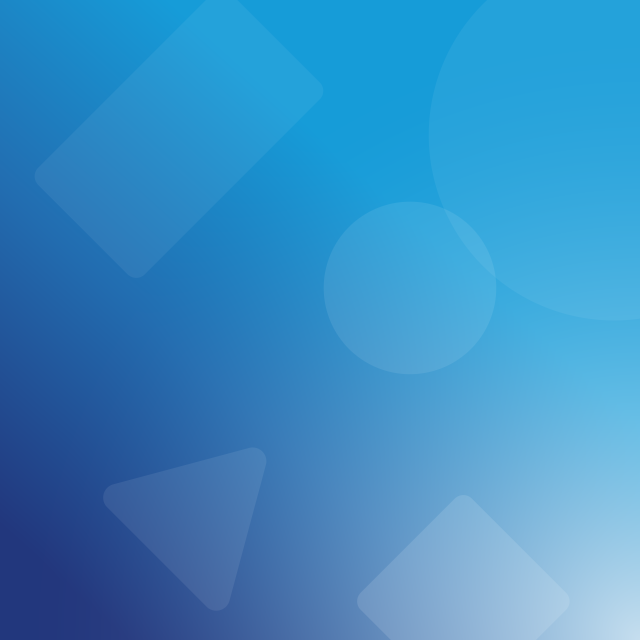
A Shadertoy shader for this background:

```glsl
// Blue diagonal gradient with a pale corner glow and translucent rounded shapes.

// Gradient colours, from the lower left to the top
const vec3 NAVY  = vec3(0.135, 0.215, 0.490);
const vec3 COBALT = vec3(0.135, 0.425, 0.690);
const vec3 AZURE = vec3(0.087, 0.610, 0.847);
const vec3 WHITE = vec3(1.0);

// Gradient ramp: position = dot(p, slope) + offset
const vec2  RAMP_SLOPE  = vec2(0.85, 0.95);
const float RAMP_OFFSET = -0.17;

// Corner glow
const vec2  GLOW_CENTER   = vec2(1.0, 0.0);
const float GLOW_RADIUS   = 0.95;
const float GLOW_STRENGTH = 0.745;
const float GLOW_FALLOFF  = 1.7;

// Shapes: place, size, corner rounding, opacity
const vec2  BIG_DISC_CENTER = vec2(0.9596, 0.7890);
const float BIG_DISC_RADIUS = 0.2897;
const float BIG_DISC_ALPHA  = 0.06;

const vec2  SMALL_DISC_CENTER = vec2(0.6406, 0.5501);
const float SMALL_DISC_RADIUS = 0.1348;
const float SMALL_DISC_ALPHA  = 0.085;

const vec2  BAR_CENTER = vec2(0.2796, 0.7913);
const vec2  BAR_HALF   = vec2(0.2122, 0.1178);
const float BAR_ALPHA  = 0.06;

const vec2  DIAMOND_CENTER = vec2(0.7240, 0.0605);
const vec2  DIAMOND_HALF   = vec2(0.1229);
const float DIAMOND_ALPHA  = 0.12;

const vec2  TRIANGLE_CENTER = vec2(0.3051, 0.1897);
const float TRIANGLE_RADIUS = 0.1267;
const float TRIANGLE_ROUND  = 0.0215;
const float TRIANGLE_ALPHA  = 0.08;

const float BOX_ROUND = 0.019;
const float THIRD_TURN = 2.0943951;

// Turns the diagonal running up and right into the x axis
vec2 toDiagonal(vec2 p) {
    return vec2(p.x + p.y, p.y - p.x) * sqrt(0.5);
}

float discDistance(vec2 p, float radius) {
    return length(p) - radius;
}

float roundBoxDistance(vec2 p, vec2 halfSize, float rounding) {
    vec2 q = abs(p) - halfSize + rounding;
    return length(max(q, 0.0)) + min(max(q.x, q.y), 0.0) - rounding;
}

// Equilateral triangle with one vertex on +x, folded into a single half edge
float roundTriangleDistance(vec2 p, float radius, float rounding) {
    float angle = atan(p.y, p.x);
    angle = abs(angle - THIRD_TURN * round(angle / THIRD_TURN));
    vec2 q = length(p) * vec2(cos(angle), sin(angle));
    vec2 normal = vec2(0.5, sqrt(0.75));
    float across = dot(q, normal) - 0.5 * radius;
    float beyond = dot(q, vec2(normal.y, -normal.x)) - normal.y * radius;
    return (beyond > 0.0 ? length(vec2(beyond, across)) : across) - rounding;
}

vec3 background(vec2 p) {
    float ramp = clamp(dot(p, RAMP_SLOPE) + RAMP_OFFSET, 0.0, 1.0);
    vec3 color = mix(NAVY, COBALT, min(2.0 * ramp, 1.0));
    color = mix(color, AZURE, max(2.0 * ramp - 1.0, 0.0));
    float nearness = max(1.0 - distance(p, GLOW_CENTER) / GLOW_RADIUS, 0.0);
    return mix(color, WHITE, GLOW_STRENGTH * pow(nearness, GLOW_FALLOFF));
}

// Lays a translucent white shape over the colour with a smooth edge
vec3 veil(vec3 color, float dist, float alpha) {
    float coverage = clamp(0.5 - dist * iResolution.y, 0.0, 1.0);
    return mix(color, WHITE, alpha * coverage);
}

void mainImage(out vec4 fragColor, in vec2 fragCoord) {
    vec2 p = fragCoord / iResolution.y;
    vec3 color = background(p);

    // Discs
    color = veil(color, discDistance(p - BIG_DISC_CENTER, BIG_DISC_RADIUS), BIG_DISC_ALPHA);
    color = veil(color, discDistance(p - SMALL_DISC_CENTER, SMALL_DISC_RADIUS), SMALL_DISC_ALPHA);

    // Tilted boxes
    vec2 barPoint = toDiagonal(p - BAR_CENTER);
    color = veil(color, roundBoxDistance(barPoint, BAR_HALF, BOX_ROUND), BAR_ALPHA);
    vec2 diamondPoint = toDiagonal(p - DIAMOND_CENTER);
    color = veil(color, roundBoxDistance(diamondPoint, DIAMOND_HALF, BOX_ROUND), DIAMOND_ALPHA);

    // Triangle
    vec2 triPoint = toDiagonal(p - TRIANGLE_CENTER);
    color = veil(color, roundTriangleDistance(triPoint, TRIANGLE_RADIUS, TRIANGLE_ROUND), TRIANGLE_ALPHA);

    fragColor = vec4(color, 1.0);
}
```
